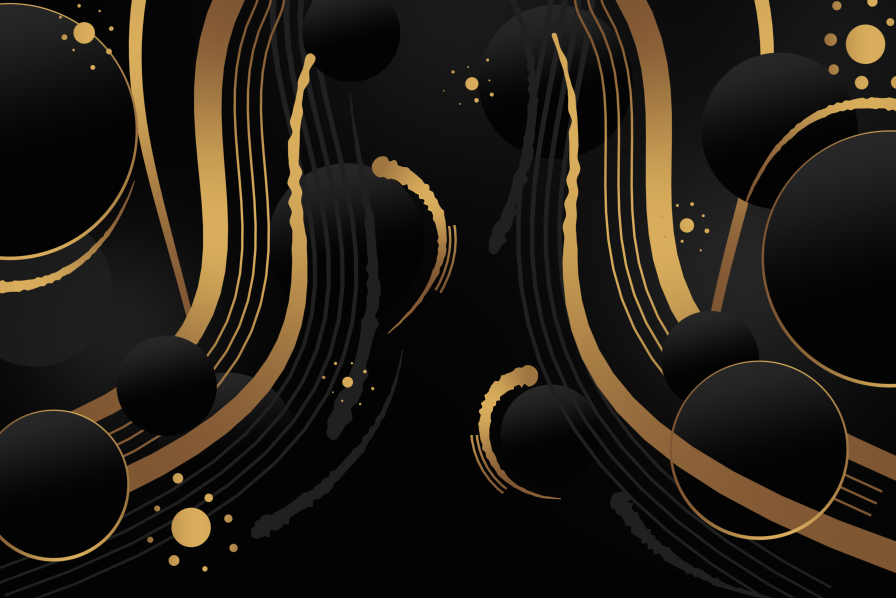
Give the GLSL for this background, as a WebGL 1 fragment shader.

```glsl
precision highp float;
uniform vec2 u_resolution;

const vec3 BRONZE = vec3(.5, .34, .2);
const vec3 GOLD = vec3(.85, .68, .36);
const vec3 CHARCOAL = vec3(.125);

float hash(float n) {
  n = fract(n * .1031);
  n *= n + 33.33;
  return fract(n * (n + n));
}

float noise(float x) {
  return mix(hash(floor(x)), hash(floor(x) + 1.), smoothstep(0., 1., fract(x)));
}

float cover(float d) { return smoothstep(-.75, .75, -d * u_resolution.y); }

float glow(vec2 p, vec2 center, float size) {
  vec2 q = (p - center) / size;
  return exp(-dot(q, q));
}

vec3 metal(float phase) { return mix(BRONZE, GOLD, .5 - .5 * cos(6.2832 * phase)); }

vec2 cubic(vec4 ab, vec4 cd, float t) {
  float s = 1. - t;
  return s * s * (s * ab.xy + 3. * t * ab.zw) + t * t * (3. * s * cd.xy + t * cd.zw);
}

// Signed distance to a curve (positive on its left) and position along it
vec2 curve(vec2 p, vec4 ab, vec4 cd) {
  const float STEPS = 20.;
  vec2 start = ab.xy;
  vec2 best = vec2(9., 0.);
  for (float i = 0.; i < STEPS; i++) {
    vec2 end = cubic(ab, cd, (i + 1.) / STEPS);
    vec2 dir = end - start;
    vec2 q = p - start;
    float h = clamp(dot(q, dir) / dot(dir, dir), 0., 1.);
    float dist = length(q - dir * h);
    float side = dir.x * q.y < dir.y * q.x ? -1. : 1.;
    if (dist < abs(best.x)) best = vec2(dist * side, (i + h) / STEPS);
    start = end;
  }
  return best;
}

// Tapered stroke with a ragged edge
float stroke(vec2 c, float w0, float w1, float rough) {
  float ragged = rough * (noise(c.y * 45. + 7. * sign(c.x)) - .5);
  return cover(abs(c.x) - mix(w0, w1, c.y) * (1. + ragged));
}

// Evenly spaced lines beside a curve
float parallels(vec2 c, float first, float gap, float count, float width) {
  float k = clamp(floor((c.x - first) / gap + .5), 0., count - 1.);
  return cover(abs(c.x - first - k * gap) - width) * step(c.y, .995);
}

// Arc of dry paint with thin streaks on its outer side
void brushArc(inout vec3 col, vec2 c, float side) {
  float span = step(.48, c.y) * step(c.y, .78);
  float streaks = span * parallels(vec2(c.x * side, c.y), .013, .009, 2., .002);
  col = mix(col, metal(.2 + c.y), max(stroke(c, .015, .001, .5), streaks));
}

void band(inout vec3 col, vec2 c, float w0, float w1, float rough) {
  col = mix(col, metal(.4 + .6 * c.y), stroke(c, w0, w1, rough));
}

void disc(inout vec3 col, vec2 p, vec3 circle) {
  vec2 q = (p - circle.xy) / circle.z;
  float light = smoothstep(-.25, 1., dot(q, vec2(-.25, .97)));
  col = mix(col, vec3(.012 + .14 * light), cover((length(q) - 1.) * circle.z));
}

void rim(inout vec3 col, vec2 p, vec3 circle) {
  vec2 q = p - circle.xy;
  float ring = abs(length(q) - circle.z) - .002 + .001 * q.y / circle.z;
  col = mix(col, metal(.4 + .4 * q.x / circle.z), cover(ring));
}

// One large drop with small ones scattered around it
void drops(inout vec3 col, vec2 p, vec2 center, float r) {
  float seed = center.x * 40.;
  float d = length(p - center) - r;
  for (float i = 0.; i < 8.; i++) {
    float angle = .8 * i + seed;
    float reach = (.03 + 1.7 * r) * (.55 + .45 * hash(i + seed));
    vec2 spot = center + reach * vec2(cos(angle), sin(angle));
    d = min(d, length(p - spot) - r * (.1 + .25 * hash(i * 3. + seed)));
  }
  col = mix(col, metal(.45 + 4. * (p.x - center.x)), cover(d));
}

void main() {
  vec2 p = gl_FragCoord.xy / u_resolution * vec2(1.5, 1);
  // Soft backdrop light
  vec3 col = vec3(.012 + .09 * glow(p, vec2(.77, 1), .3) + .11 * glow(p, vec2(.2, .45), .17)
    + .13 * glow(p, vec2(1.25, .55), .25) + .07 * glow(p, vec2(1.42, .95), .2));
  // Rear discs
  col = mix(col, CHARCOAL, .75 * cover(length(p - vec2(.059, .516)) - .129));
  disc(col, p, vec3(.58, .596, .131));
  disc(col, p, vec3(.381, .262, .115));
  disc(col, p, vec3(.93, .863, .129));
  disc(col, p, vec3(.922, .273, .084));
  // Charcoal lines and brush marks
  vec2 c = curve(p, vec4(.459, 1.02, .42, .707), vec4(.84, .336, -.02, .043));
  float dark = parallels(c, 0., .023, 4., .005 - .003 * c.y);
  c = curve(p, vec4(1.006, 1.02, .977, .707), vec4(.762, .355, 1.406, .023));
  dark = max(dark, parallels(c, -.081, .023, 4., .005 - .003 * c.y));
  c = curve(p, vec4(.586, .844, .6, .68), vec4(.68, .5, .557, .277));
  dark = max(dark, stroke(c, .001, .016, .7));
  c = curve(p, vec4(.674, .414, .65, .25), vec4(.52, .16, .43, .111));
  dark = max(dark, stroke(c, .001, .015, .7));
  c = curve(p, vec4(.859, 1, .92, .86), vec4(.89, .72, .826, .584));
  dark = max(dark, stroke(c, .004, .012, .7));
  c = curve(p, vec4(1.04, .16, 1.08, .08), vec4(1.18, .02, 1.29, 0));
  col = mix(col, CHARCOAL, max(dark, stroke(c, .014, .002, .7)));
  // Slim bands
  band(col, curve(p, vec4(.234, 1.01, .205, .824), vec4(.264, .688, .328, .43)), .012, .005, 0.);
  band(col, curve(p, vec4(1.273, 1.01, 1.313, .824), vec4(1.24, .688, 1.195, .463)), .012, .008, 0.);
  disc(col, p, vec3(1.305, .781, .131));
  // Outer ribbons with fine lines
  c = curve(p, vec4(.387, 1.01, .254, .746), vec4(.537, .477, .127, .297));
  col = mix(col, metal(c.y), max(stroke(c, .025, .017, 0.), parallels(c, .045, .022, 3., .002)));
  c = curve(p, vec4(1.051, 1.01, 1.211, .746), vec4(.889, .473, 1.504, .215));
  col = mix(col, metal(c.y), max(stroke(c, .023, .019, 0.), parallels(c, -.089, .022, 3., .002)));
  // Front discs
  disc(col, p, vec3(.588, .945, .082));
  disc(col, p, vec3(.279, .355, .084));
  disc(col, p, vec3(1.189, .398, .082));
  vec3 ringed = vec3(1.271, .248, .148);
  disc(col, p, ringed);
  // Inner ribbons
  c = curve(p, vec4(.52, .902, .414, .629), vec4(.684, .414, .195, .189));
  band(col, c, .006, .021, 1. - smoothstep(.2, .5, c.y));
  c = curve(p, vec4(.928, .941, 1.064, .629), vec4(.684, .355, 1.514, .063));
  band(col, c, .003, .025, 1. - smoothstep(.2, .5, c.y));
  // Brushed arcs
  brushArc(col, curve(p, vec4(.641, .721, .752, .688), vec4(.791, .561, .65, .443)), 1.);
  brushArc(col, curve(p, vec4(.883, .371, .777, .365), vec4(.781, .17, .938, .166)), -1.);
  band(col, curve(p, vec4(1.504, .824, 1.387, .844), vec4(1.299, .785, 1.25, .664)), .01, .002, .4);
  band(col, curve(p, vec4(-.01, .521, .098, .512), vec4(.186, .58, .225, .697)), .01, .001, .4);
  // Rimmed discs
  rim(col, p, ringed);
  for (int i = 0; i < 3; i++) {
    ringed = i == 0 ? vec3(.016, .781, .213) : i == 1 ? vec3(.09, .189, .125) : vec3(1.49, .568, .213);
    disc(col, p, ringed);
    rim(col, p, ringed);
  }
  // Gold drops
  drops(col, p, vec2(.141, .945), .018);
  drops(col, p, vec2(.79, .86), .011);
  drops(col, p, vec2(1.15, .623), .012);
  drops(col, p, vec2(1.449, .926), .033);
  drops(col, p, vec2(.32, .118), .033);
  drops(col, p, vec2(.582, .361), .009);
  gl_FragColor = vec4(col, 1);
}
```
